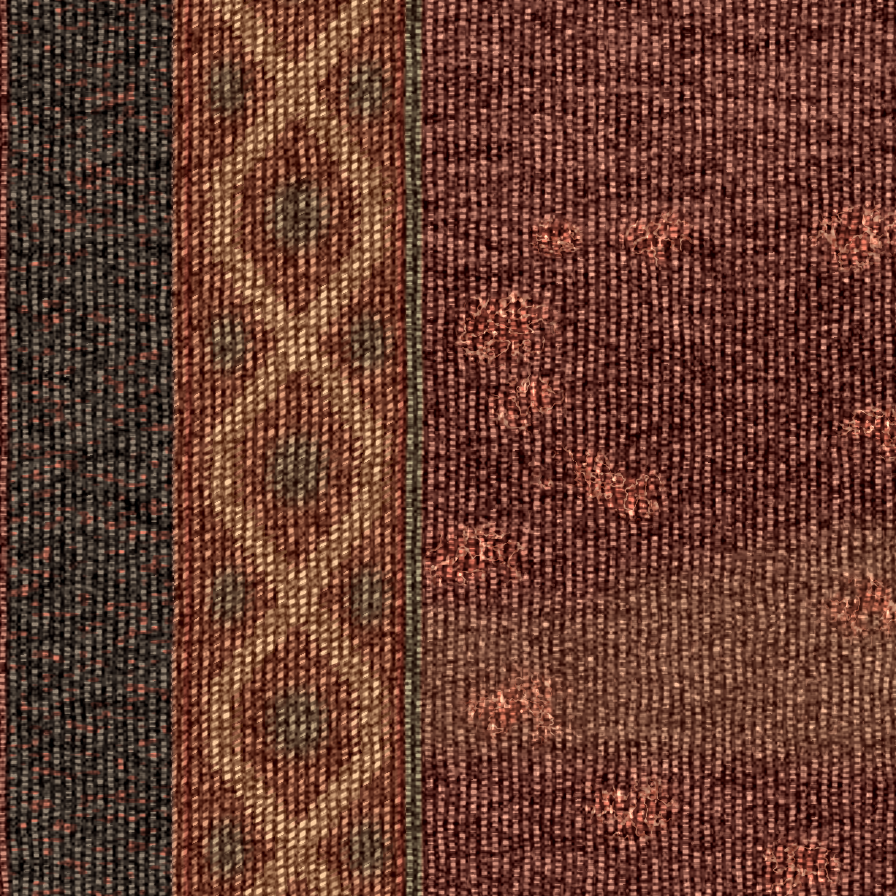
A Shadertoy shader for this texture:

```glsl
// Worn woven textile: dark selvage, hexagon chain border and a frayed red field.

float hash(vec2 p) {
    vec3 q = fract(vec3(p.xyx) * 0.1031);
    q += dot(q, q.yzx + 33.33);
    return fract((q.x + q.y) * q.z);
}

float noise(vec2 p) {
    vec2 i = floor(p), f = fract(p);
    f = f * f * (3.0 - 2.0 * f);
    return mix(mix(hash(i), hash(i + vec2(1, 0)), f.x),
               mix(hash(i + vec2(0, 1)), hash(i + vec2(1, 1)), f.x), f.y);
}

float fbm(vec2 p) {
    return 0.55 * noise(p) + 0.3 * noise(p * 2.1 + 7.3) + 0.15 * noise(p * 4.3 + 19.1);
}

// Soft-edged interval
float band(float x, float a, float b, float soft) {
    return smoothstep(a - soft, a + soft, x) * (1.0 - smoothstep(b - soft, b + soft, x));
}

// Every dye is a pair: shadow between threads, light on their crests
struct Dye { vec3 shade; vec3 crest; };

Dye blend(Dye a, Dye b, float t) {
    return Dye(mix(a.shade, b.shade, t), mix(a.crest, b.crest, t));
}

// Chain of hexagons; x is the cord, y the green medallions
vec2 chain(vec2 p) {
    float period = 0.283;
    float y = abs(mod(p.y - 0.052 + 0.5 * period, period) - 0.5 * period);
    float x = abs(p.x - 0.334);
    float reach = min(y * 0.78, 0.083);
    float cord = 1.0 - smoothstep(0.014, 0.019, abs(x - reach) * (y < 0.106 ? 0.83 : 1.0));
    float inner = length(vec2(x, (y - 0.5 * period) * 0.85));
    float outer = length(vec2((x - 0.078) * 1.15, y * 0.8));
    float green = 1.0 - smoothstep(0.018, 0.047, inner);
    green = max(green, 1.0 - smoothstep(0.012, 0.038, outer));
    return vec2(cord, green * (1.0 - cord));
}

// Patches where loose yarn curls out of the cloth: centre and radius
float fray(vec2 p) {
    vec3 spots[13] = vec3[13](
        vec3(0.56, 0.635, 0.06), vec3(0.73, 0.735, 0.045), vec3(0.96, 0.735, 0.055),
        vec3(0.62, 0.735, 0.03), vec3(0.64, 0.465, 0.05), vec3(0.70, 0.45, 0.045),
        vec3(0.53, 0.375, 0.06), vec3(0.98, 0.515, 0.045), vec3(0.97, 0.325, 0.05),
        vec3(0.58, 0.21, 0.06), vec3(0.70, 0.10, 0.055), vec3(0.89, 0.03, 0.05),
        vec3(0.59, 0.55, 0.045));
    float amount = 0.0;
    for (int i = 0; i < 13; i++) {
        vec2 d = (p - spots[i].xy) * vec2(0.85, 1.2);
        amount = max(amount, 1.0 - smoothstep(0.2, 1.2, length(d) / spots[i].z));
    }
    return amount * smoothstep(0.2, 0.6, fbm(p * 38.0));
}

void mainImage(out vec4 fragColor, in vec2 fragCoord) {
    vec2 uv = fragCoord / iResolution.xy;
    vec2 p = uv + 0.003 * (vec2(noise(uv * 9.0), noise(uv * 9.0 + 40.0)) - 0.5);

    // Region masks
    float selvage = band(p.x, 0.009, 0.193, 0.005);
    float border = band(p.x, 0.193, 0.472, 0.003);
    float stripe = band(p.x, 0.453, 0.471, 0.003);
    float field = smoothstep(0.470, 0.475, p.x);
    float frayed = fray(p) * field;
    float cloud = fbm(p * vec2(5.0, 9.0) + 3.0);
    float faded = band(p.y, 0.17 - 0.02 * p.x, 0.23 + 0.18 * p.x + 0.14 * (cloud - 0.5), 0.035);
    faded = clamp(faded * field * (0.4 + 0.8 * cloud), 0.0, 1.0);

    // Vertical ribs crossed by beads, slanted only inside the border
    bool twill = p.x > 0.193 && p.x < 0.453;
    vec2 warp = 0.003 * vec2(noise(uv * vec2(34, 26)), noise(uv * vec2(26, 34)));
    vec2 thread = (p + warp * (1.0 + 2.0 * frayed + faded)) * vec2(84.0, twill ? 100.0 : 136.0);
    thread.y -= twill ? 0.6 * thread.x : 0.0;
    vec2 cell = floor(thread);
    float rib = smoothstep(0.08, 0.85, 0.5 - 0.5 * cos(6.2832 * thread.x));
    float bead = smoothstep(0.05, 0.9, 0.5 + 0.5 * cos(6.2832 * (thread.y + 0.5 * mod(cell.x, 2.0))));
    float grain = hash(cell);
    float fine = noise(uv * vec2(330.0, 310.0));

    // Dyes, from the field outwards
    Dye dye = Dye(vec3(0.18, 0.025, 0.015), vec3(0.63, 0.40, 0.34));
    dye = blend(dye, Dye(vec3(0.25, 0.10, 0.06), vec3(0.65, 0.47, 0.37)), faded);
    dye = blend(dye, Dye(vec3(0.25, 0.07, 0.03), vec3(0.70, 0.46, 0.35)), border);
    dye = blend(dye, Dye(vec3(0.075, 0.05, 0.04), vec3(0.42, 0.37, 0.32)), selvage);

    // Border motifs follow the stitches for stepped edges
    vec2 stitch = vec2((cell.x + 0.5) / 84.0, p.y) + vec2(0.007, 0.004) * (bead - 0.5);
    vec2 motif = chain(mix(p, stitch, 0.85)) * band(p.x, 0.228, 0.446, 0.003);
    Dye moss = Dye(vec3(0.18, 0.11, 0.07), vec3(0.56, 0.50, 0.39));
    dye = blend(dye, moss, max(motif.y * 0.75, stripe));
    dye = blend(dye, Dye(vec3(0.38, 0.20, 0.11), vec3(0.80, 0.62, 0.47)), motif.x);
    float seam = band(p.x, 0.206, 0.213, 0.002) + band(p.x, 0.444, 0.451, 0.002);
    dye = blend(dye, Dye(vec3(0.24, 0.04, 0.02), vec3(0.64, 0.31, 0.25)), seam * 0.7);

    // Crisp light on the weave, more tangled where the pile is faded
    float weave = rib * (0.32 + 0.68 * bead) * (0.4 + 1.1 * grain);
    weave = mix(weave, 0.15 + 0.5 * weave + 0.25 * noise(uv * 190.0), 0.5 * faded);
    float light = weave + 0.85 * (fine - 0.47) + 0.09;
    float streak = noise(p * vec2(13.0, 170.0));
    float upper = smoothstep(0.55, 0.85, p.y);
    light += field * (0.25 + 0.25 * upper) * (streak - 0.45) + 0.05 * field * upper;
    light -= field * 0.07 * band(p.y, 0.42, 0.68, 0.06) * (1.0 - frayed);
    light += selvage * 0.4 * (noise(p * vec2(45.0, 150.0)) - 0.5);
    light += 0.2 * motif.x * (bead - 0.4);
    vec3 color = mix(dye.shade, dye.crest, clamp(light, -0.25, 1.45));

    // Red weft showing through the selvage as short stitches
    float fleck = smoothstep(0.62, 0.85, noise(p * vec2(75.0, 190.0) + 5.0)) * selvage;
    color = mix(color, vec3(0.47, 0.22, 0.17) * (0.5 + light), fleck * 0.6);

    // Loose yarn and scattered pale lint
    float curl = abs(fbm(p * 75.0 + 3.0 * cloud) - 0.5);
    float yarn = (1.0 - smoothstep(0.02, 0.08, curl)) * smoothstep(0.05, 0.5, frayed);
    color = mix(color, vec3(0.60, 0.22, 0.15) * (0.5 + light), frayed * 0.4);
    color = mix(color, mix(vec3(0.58, 0.24, 0.16), vec3(0.92, 0.75, 0.62), fine), yarn * 0.75);
    float lint = smoothstep(0.76, 0.93, noise(uv * vec2(220.0, 170.0) + 11.0));
    color += vec3(0.30, 0.25, 0.21) * lint * field * (0.6 + frayed);

    fragColor = vec4(clamp(color, 0.0, 1.0), 1.0);
}
```
